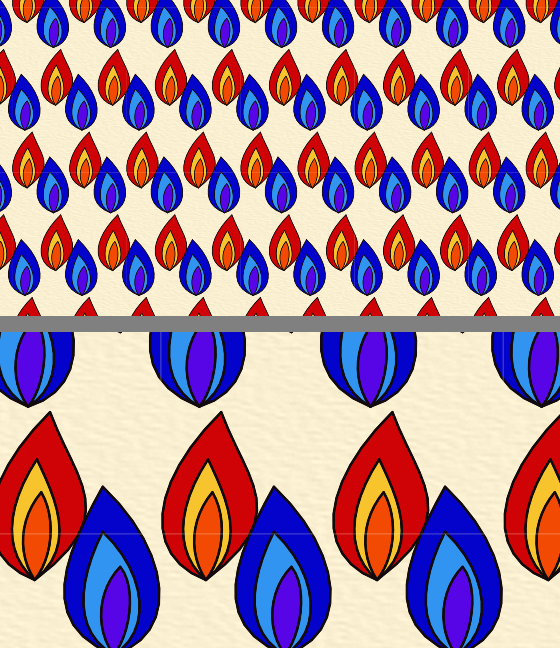
Top, the full canvas; bottom, a detail of the centre.
Reproduce this pattern procedurally as a WebGL 2 fragment shader.

```glsl
#version 300 es
precision highp float;
// Staggered rows of paired red and blue outlined flames on cream paper.

uniform vec2 u_resolution;
out vec4 outColor;

const float UNITS = 432.0;                  // design units per canvas height
const vec2 PITCH = vec2(78.0, 113.0);       // spacing of repeats and of rows
const vec2 RED_ORIGIN = vec2(37.0, 175.0);  // foot of one red flame
const vec2 BLUE_OFFSET = vec2(36.0, -34.0); // blue foot relative to red foot
const float ROW_MARGIN = 18.0;              // gap kept below each foot
const float LINE_HALF = 0.6;
const int STEPS = 12;                       // segments per flame side
const vec2 SEAM_ORIGIN = vec2(16.5, 196.0);
const float SEAM_HALF = 0.3;
const float SEAM_STRENGTH = 0.22;
const float GRAIN = 0.05;

const vec3 PAPER = vec3(0.985, 0.945, 0.825);
const vec3 INK = vec3(0.07, 0.04, 0.05);
const vec3 RED_COLORS[3] = vec3[3](
  vec3(0.81, 0.01, 0.02), vec3(0.97, 0.77, 0.18), vec3(0.95, 0.29, 0.01));
const vec3 BLUE_COLORS[3] = vec3[3](
  vec3(0.01, 0.01, 0.80), vec3(0.19, 0.58, 0.94), vec3(0.34, 0.02, 0.90));

// Per layer: tip, two left controls, two right controls; the foot is at zero.
const vec2 RED_SHAPE[15] = vec2[15](
  vec2(7.0, 76.5), vec2(-29.0, 11.0), vec2(-26.0, 44.0), vec2(40.0, 30.0), vec2(19.0, 44.0),
  vec2(1.0, 55.0), vec2(-14.0, 12.0), vec2(-14.0, 32.0), vec2(20.0, 16.0), vec2(9.0, 38.0),
  vec2(3.0, 40.0), vec2(-8.0, 12.0), vec2(-7.0, 28.0), vec2(8.0, 10.0), vec2(10.0, 28.0));
const vec2 BLUE_SHAPE[15] = vec2[15](
  vec2(-5.0, 76.5), vec2(-36.0, 14.0), vec2(-22.0, 46.0), vec2(30.0, 9.0), vec2(27.0, 46.0),
  vec2(-5.0, 56.0), vec2(-18.0, 10.0), vec2(-17.0, 32.0), vec2(17.0, 10.0), vec2(16.0, 36.0),
  vec2(3.0, 40.0), vec2(-9.0, 12.0), vec2(-7.0, 30.0), vec2(7.0, 8.0), vec2(11.0, 30.0));

float hash(vec2 p) {
  vec3 q = fract(p.xyx * 0.1031);
  q += dot(q, q.yzx + 33.33);
  return fract((q.x + q.y) * q.z);
}

float noise(vec2 p) {
  vec2 i = floor(p), f = fract(p);
  f = f * f * (3.0 - 2.0 * f);
  return mix(mix(hash(i), hash(i + vec2(1, 0)), f.x),
             mix(hash(i + vec2(0, 1)), hash(i + vec2(1, 1)), f.x), f.y);
}

// Cubic curve from the foot to the tip.
vec2 edgePoint(vec2 c1, vec2 c2, vec2 tip, float t) {
  float s = 1.0 - t;
  return 3.0 * s * t * (s * c1 + t * c2) + t * t * t * tip;
}

// Signed distance to the closed outline, negative inside.
float flameDistance(vec2 p, vec2 tip, vec2 l1, vec2 l2, vec2 r1, vec2 r2) {
  float nearest = 1e6, side = 1.0;
  vec2 a = vec2(0.0);
  for (int i = 1; i <= 2 * STEPS; i++) {
    float t = float(i) / float(STEPS);
    vec2 b = t <= 1.0 ? edgePoint(l1, l2, tip, t) : edgePoint(r1, r2, tip, 2.0 - t);
    vec2 e = b - a, w = p - a;
    vec2 d = w - e * clamp(dot(w, e) / dot(e, e), 0.0, 1.0);
    nearest = min(nearest, dot(d, d));
    if ((a.y > p.y) != (b.y > p.y) && p.x < a.x + e.x * w.y / e.y) side = -side;
    a = b;
  }
  return side * sqrt(nearest);
}

// Fold the plane to one flame; alternate rows shift by half a repeat.
vec2 flameCell(vec2 p) {
  float row = floor((p.y + ROW_MARGIN) / PITCH.y);
  p.x += 0.5 * PITCH.x * (1.0 - mod(row, 2.0));
  return vec2(mod(p.x, PITCH.x) - 0.5 * PITCH.x, p.y - row * PITCH.y);
}

vec3 paintFlame(vec3 color, vec2 p, vec2 shape[15], vec3 fills[3], float px) {
  if (abs(p.x) > 30.0 || p.y < -6.0 || p.y > 84.0) return color;
  for (int i = 0; i < 3; i++) {
    int k = 5 * i;
    float d = flameDistance(p, shape[k], shape[k + 1], shape[k + 2], shape[k + 3], shape[k + 4]);
    color = mix(color, fills[i], smoothstep(0.5 * px, -0.5 * px, d));
    color = mix(color, INK, smoothstep(0.5 * px, -0.5 * px, abs(d) - LINE_HALF));
  }
  return color;
}

void main() {
  float px = UNITS / u_resolution.y;
  vec2 p = gl_FragCoord.xy * px;

  // Embossed paper grain, stretched sideways.
  vec2 g = p * vec2(0.25, 0.6);
  float relief = noise(g) - noise(g + vec2(0.3, 0.5));
  vec3 color = PAPER + GRAIN * (relief + 0.3 * (noise(p * 0.9) - 0.5)) - 0.006;

  // Flame pairs.
  vec2 q = p - RED_ORIGIN;
  color = paintFlame(color, flameCell(q - vec2(0.5 * PITCH.x, 0.0) + vec2(0.5 * PITCH.x, 0.0)),
                     RED_SHAPE, RED_COLORS, px);
  color = paintFlame(color, flameCell(q - BLUE_OFFSET), BLUE_SHAPE, BLUE_COLORS, px);

  // Faint hairline seams between printed tiles.
  vec2 tile = 2.0 * PITCH;
  vec2 seam = abs(mod(p - SEAM_ORIGIN + 0.5 * tile, tile) - 0.5 * tile);
  float cover = smoothstep(0.5 * px, -0.5 * px, min(seam.x, seam.y) - SEAM_HALF);
  outColor = vec4(mix(color, PAPER, SEAM_STRENGTH * cover), 1.0);
}
```
